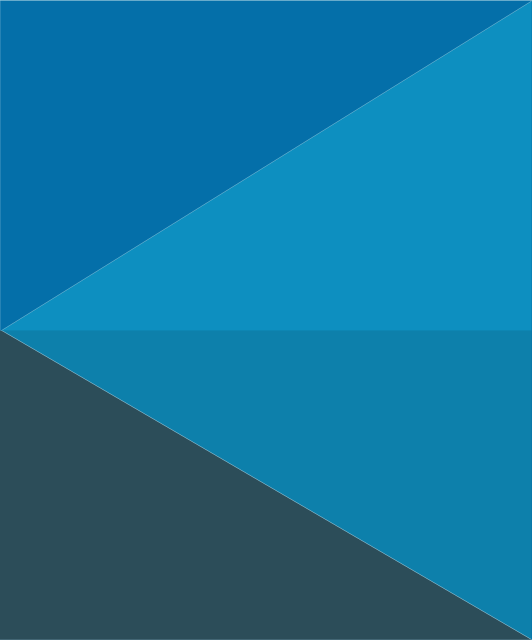
Reproduce this background procedurally as a WebGL 1 fragment shader.

```glsl
precision highp float;
// Four flat facets fanning out from a point on the left edge: a blue
// wedge above, two cyan wedges split by a level line, and slate below.
// Signed distances to three rays pick the facet; thin pale seams trace them.

uniform vec2 u_resolution;

// Fan corners as fractions of the canvas
#define APEX vec2(0.003, 0.4837)
#define TOP_CORNER vec2(0.9985, 0.9980)
#define LOW_CORNER vec2(0.9985, 0.0010)
// Facet colours
#define DEEP_BLUE vec3(0.016, 0.435, 0.663)
#define BRIGHT_CYAN vec3(0.050, 0.561, 0.753)
#define DARK_CYAN vec3(0.050, 0.500, 0.671)
#define SLATE vec3(0.173, 0.302, 0.349)
#define PALE vec3(0.620, 0.800, 0.870)
// Seam and rim thickness, in canvas heights
#define SEAM_WIDTH 0.0014
#define RIM_WIDTH 0.0018
// Edge softness, in pixels
#define SOFTNESS 0.65

// Signed distance to the line from a to b, positive on its left side
float lineSide(vec2 p, vec2 a, vec2 b) {
  vec2 dir = normalize(b - a);
  return dir.x * (p.y - a.y) - dir.y * (p.x - a.x);
}

// Antialiased step centred on d = 0
float cover(float d, float blur) {
  return clamp(d / blur + 0.5, 0.0, 1.0);
}

// Coverage of a thin line at distance d
float seam(float d, float blur) {
  return cover(0.5 * SEAM_WIDTH - abs(d), blur);
}

// Coverage of a border strip at distance d from the canvas edge
float rim(float d, float blur) {
  return cover(RIM_WIDTH - d, blur);
}

void main() {
  float blur = SOFTNESS / u_resolution.y;
  vec2 p = gl_FragCoord.xy / u_resolution.y;
  vec2 size = vec2(u_resolution.x / u_resolution.y, 1.0);
  vec2 apex = APEX * size;

  float upper = lineSide(p, apex, TOP_CORNER * size);
  float lower = lineSide(p, apex, LOW_CORNER * size);

  // Facets
  float isAbove = cover(p.y - apex.y, blur);
  vec3 above = mix(BRIGHT_CYAN, DEEP_BLUE, cover(upper, blur));
  vec3 below = mix(SLATE, DARK_CYAN, cover(lower, blur));
  vec3 color = mix(below, above, isAbove);

  // Pale seams along the two slanted edges
  color = mix(color, PALE, 0.42 * seam(upper, blur) * isAbove);
  color = mix(color, PALE, 0.55 * seam(lower, blur) * (1.0 - isAbove));

  // Thin rims: pale on top, faint on the left and bottom, blue on the right
  color = mix(color, DEEP_BLUE, 0.45 * rim(size.x - p.x, blur));
  color = mix(color, PALE, 0.22 * rim(p.x, blur) * isAbove);
  color = mix(color, PALE, 0.20 * rim(p.y, blur));
  color = mix(color, PALE, 0.65 * rim(size.y - p.y, blur));

  gl_FragColor = vec4(color, 1.0);
}
```
